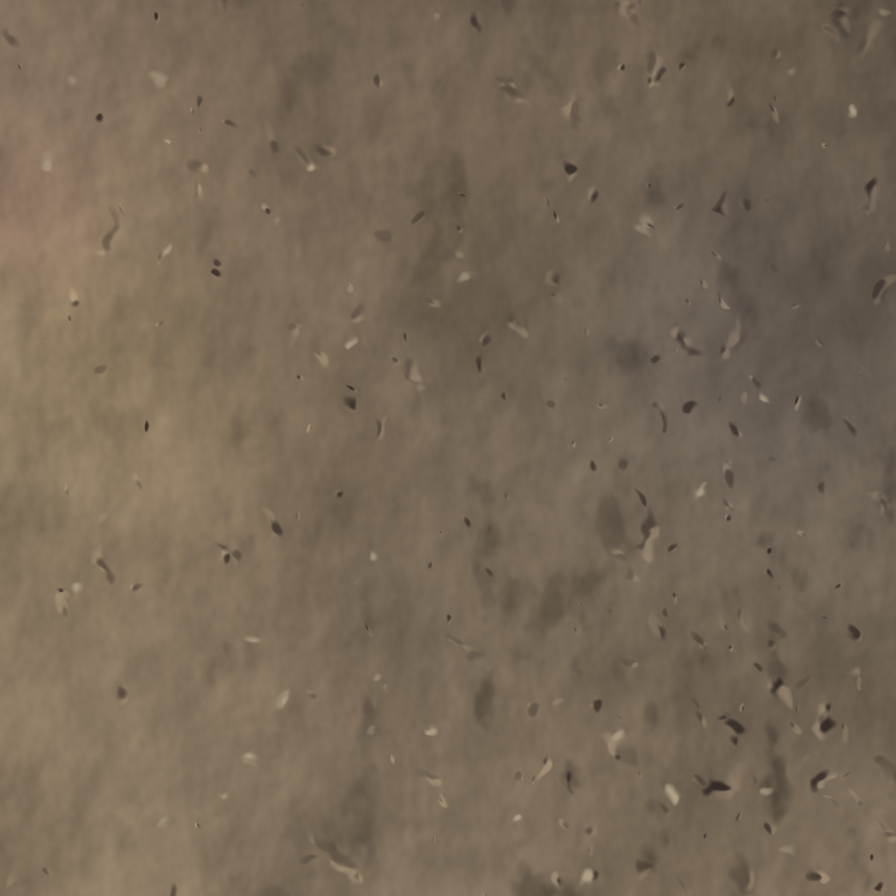
Write a three.js fragment shader that draws this texture.

```glsl
// Worn, dusty earthen plaster: broad warm-to-grey tints with cloudy mottling,
// faint smudges and relief, and ragged slanted pits with partly lit rims.
// Pits and pale specks are scattered with jittered grid cells.
varying vec2 vUv;

float hash(vec2 p, float seed) {
  vec3 q = fract(vec3(p.xyx + seed * 7.31) * vec3(0.1031, 0.1030, 0.0973));
  q += dot(q, q.yzx + 33.33);
  return fract((q.x + q.y) * q.z);
}

float noise(vec2 p, float seed) {
  vec2 i = floor(p);
  vec2 f = fract(p);
  vec2 u = f * f * (3.0 - 2.0 * f);
  float low = mix(hash(i, seed), hash(i + vec2(1.0, 0.0), seed), u.x);
  float high = mix(hash(i + vec2(0.0, 1.0), seed), hash(i + 1.0, seed), u.x);
  return mix(low, high, u.y);
}

// Layered noise centred on zero.
float clouds(vec2 p, float seed) {
  float sum = 0.0;
  float gain = 0.5;
  for (int i = 0; i < 4; i++) {
    sum += gain * (noise(p, seed + float(i)) - 0.5);
    p = mat2(1.6, 1.2, -1.2, 1.6) * p;
    gain *= 0.5;
  }
  return sum;
}

float patchAt(vec2 uv, vec2 centre, float radius) {
  vec2 d = (uv - centre) / radius;
  return exp(-dot(d, d));
}

// Wear grows towards the right and the lower right corner.
float wear(vec2 uv) {
  return 0.4 + 0.55 * uv.x + 0.8 * patchAt(uv, vec2(0.8, 0.12), 0.35);
}

// Soft blob, long axis near vertical, tilted by angle.
float blob(vec2 d, vec2 radii, float angle, float wobble) {
  float c = cos(angle);
  float s = sin(angle);
  vec2 q = vec2(c * d.x + s * d.y, c * d.y - s * d.x) / radii;
  return 1.0 - smoothstep(0.15, 1.35, length(q) + wobble);
}

// Pits in one grid: x is the dark hollow, y the lit rim.
vec2 pits(vec2 uv, float cells, float chance, vec2 radii, float seed) {
  vec2 p = uv * cells;
  vec2 result = vec2(0.0);
  float wobble = 1.5 * (noise(uv * 105.0, seed) - 0.45);
  for (int y = -1; y <= 1; y++) {
    for (int x = -1; x <= 1; x++) {
      vec2 id = floor(p) + vec2(float(x), float(y));
      vec2 centre = id + 0.1 + 0.8 * vec2(hash(id, seed), hash(id, seed + 1.0));
      float present = step(hash(id, seed + 2.0), chance * wear(centre / cells));
      float sizePick = hash(id, seed + 3.0);
      vec2 size = radii * mix(0.55, 1.35, sizePick * sizePick);
      float angle = 1.6 * (hash(id, seed + 4.0) - 0.36);
      float strength = hash(id, seed + 5.0);
      float depth = present * mix(0.2, 1.0, strength * strength);
      float side = hash(id, seed + 6.0) < 0.65 ? 1.0 : -1.0;
      vec2 d = p - centre;
      float hollow = blob(d, size, angle, wobble);
      float rim = blob(d - side * vec2(0.9, -0.5) * size, size, angle, -wobble);
      float lit = present * hash(id, seed + 7.0);
      result = max(result, vec2(depth * hollow, lit * rim * (1.0 - hollow)));
    }
  }
  return result;
}

float specks(vec2 uv, float cells, float chance, float seed) {
  vec2 p = uv * cells;
  vec2 id = floor(p);
  vec2 centre = 0.35 + 0.3 * vec2(hash(id, seed), hash(id, seed + 1.0));
  float radius = mix(0.12, 0.26, hash(id, seed + 2.0));
  float wobble = 1.0 * (noise(uv * 140.0, seed) - 0.5);
  float shape = blob(fract(p) - centre, vec2(radius), 0.0, wobble);
  return shape * step(hash(id, seed + 3.0), chance) * mix(0.3, 1.0, hash(id, seed + 4.0));
}

// Broad lighting and stains across the wall.
vec3 wallTint(vec2 uv) {
  vec3 bottom = mix(vec3(0.548, 0.478, 0.390), vec3(0.470, 0.412, 0.342), uv.x);
  vec3 top = mix(vec3(0.475, 0.410, 0.340), vec3(0.395, 0.345, 0.292), uv.x);
  vec3 tint = mix(bottom, top, uv.y);
  tint += vec3(0.042, 0.036, 0.008) * patchAt(uv, vec2(0.07, 0.57), 0.18);
  tint += vec3(0.050, 0.022, 0.030) * patchAt(uv, vec2(0.02, 0.77), 0.10);
  tint += vec3(-0.042, -0.026, -0.002) * patchAt(uv, vec2(0.84, 0.58), 0.25);
  return tint;
}

void main() {
  vec2 uv = vUv;
  vec3 color = wallTint(uv);

  // Cloudy mottling, smudges, slanted relief and fine grain
  float broad = clouds(uv * vec2(5.5, 4.5), 1.0);
  vec2 fine = uv * vec2(34.0, 23.0);
  float mottle = clouds(fine, 9.0);
  float relief = mottle - clouds(fine + vec2(0.25, -0.15), 9.0);
  float smudge = smoothstep(0.1, 0.32, clouds(uv * vec2(22.0, 15.0), 17.0)) * wear(uv);
  float grain = noise(uv * vec2(150.0, 120.0), 23.0) - 0.5;
  color *= 1.0 + 0.36 * broad + 0.17 * mottle + 0.16 * relief + 0.03 * grain - 0.16 * smudge;
  color += vec3(0.012, 0.0, -0.012) * clouds(uv * 4.0, 31.0);

  // Ragged pits of three sizes and pale specks
  vec2 bend = vec2(noise(uv * 48.0, 35.0), noise(uv * 48.0, 37.0)) - 0.5;
  vec2 bent = uv + 0.014 * bend;
  vec2 marks = pits(bent, 34.0, 0.18, vec2(0.13, 0.21), 41.0);
  marks = max(marks, pits(bent, 18.0, 0.17, vec2(0.11, 0.26), 53.0));
  marks = max(marks, pits(bent, 9.0, 0.10, vec2(0.08, 0.24), 67.0));
  float pale = specks(bent, 30.0, 0.04, 79.0);
  color = mix(color, vec3(0.17, 0.135, 0.125), 0.85 * marks.x);
  color += vec3(0.14, 0.125, 0.10) * marks.y;
  color = mix(color, vec3(0.74, 0.68, 0.57), 0.8 * pale);

  gl_FragColor = vec4(color, 1.0);
}
```
